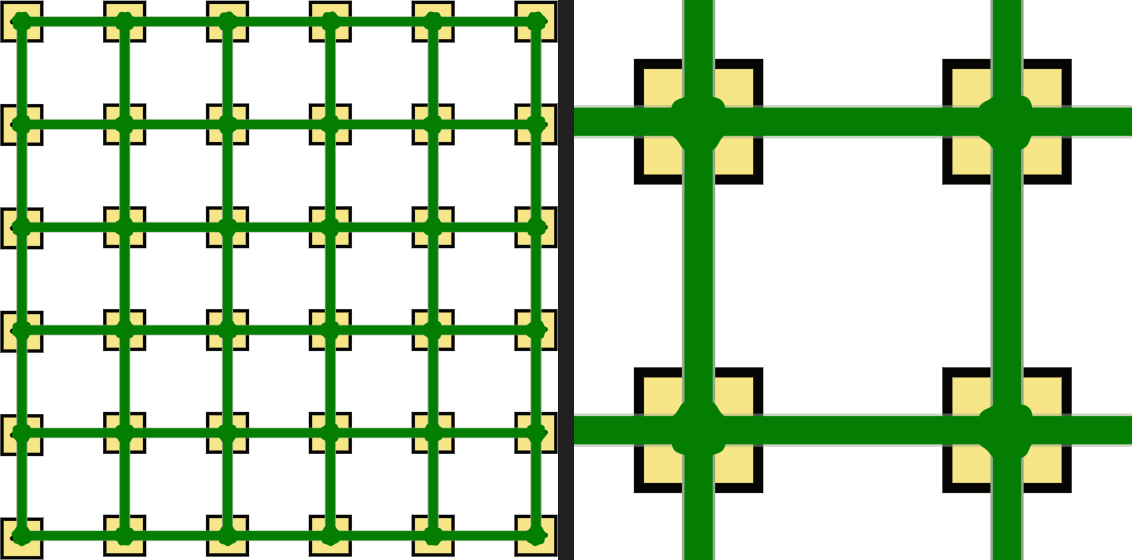
Left: the whole. Right: its middle third, enlarged.
Give the GLSL for this pattern, as a WebGL 1 fragment shader.

```glsl
precision highp float;
// A six by six lattice of thick green lines with a round dot at every node,
// laid over black-framed yellow squares. Each pixel finds its nearest node and
// layers distance functions; the first column of squares sags slightly.
uniform vec2 u_resolution;

// Lengths are fractions of the canvas height.
const float LAST_NODE = 5.0;
const float SPACING = 0.1836;
const vec2 FIRST_NODE = vec2(0.0391, 0.0434);
const vec2 BOX_HALF = vec2(0.0385, 0.0374);
const float FRAME_WIDTH = 0.0060;
const float LINE_HALF = 0.0084;
const float FRINGE_WIDTH = 0.0015;
const float DOT_RADIUS = 0.0178;
const float DOT_WOBBLE = 0.0009;
const float COLUMN_SAG = 0.0010;
const vec2 FLECK_OFFSET = vec2(0.0165, 0.0005);
const vec2 FLECK_HALF = vec2(0.0048, 0.0045);

const vec3 PAPER = vec3(1.0);
const vec3 GREEN = vec3(0.01, 0.495, 0.01);
const vec3 YELLOW = vec3(0.97, 0.90, 0.53);
const vec3 BLACK = vec3(0.02, 0.02, 0.015);
const vec3 FRINGE = vec3(0.59, 0.67, 0.56);
const vec3 DARK_GREEN = vec3(0.03, 0.30, 0.02);

float hash(vec2 p) {
  return fract(sin(dot(p, vec2(127.1, 311.7))) * 4375.85);
}

float boxDistance(vec2 p, vec2 halfSize) {
  vec2 d = abs(p) - halfSize;
  return length(max(d, 0.0)) + min(max(d.x, d.y), 0.0);
}

// Soft coverage of the region where the distance is negative.
float fill(float d) {
  float soft = 0.75 / u_resolution.y;
  return 1.0 - smoothstep(-soft, soft, d);
}

void main() {
  vec2 p = gl_FragCoord.xy / u_resolution.y - FIRST_NODE;
  vec2 node = clamp(floor(p / SPACING + 0.5), 0.0, LAST_NODE);
  vec2 q = p - node * SPACING;
  float firstColumn = 1.0 - step(0.5, node.x);

  // Framed square, lower in the first column toward the bottom
  float sag = firstColumn * COLUMN_SAG * (LAST_NODE - node.y);
  vec2 boxPos = q + vec2(0.0, sag);
  float box = boxDistance(boxPos, BOX_HALF);
  vec3 color = mix(PAPER, BLACK, fill(box));
  color = mix(color, YELLOW, fill(box + FRAME_WIDTH));

  // Ragged flecks that peep out on both sides of the dot
  float ragged = hash(node + 3.0) - 0.5;
  vec2 fleckPos = vec2(abs(boxPos.x), boxPos.y) - FLECK_OFFSET;
  fleckPos.y += 0.002 * ragged * sign(boxPos.x);
  float fleck = (length(fleckPos / FLECK_HALF) - 1.0) * FLECK_HALF.y;
  color = mix(color, mix(DARK_GREEN, BLACK, firstColumn), fill(fleck));

  // Lines run from the first node to the last, with a pale outer fringe
  vec2 middle = p - 0.5 * LAST_NODE * SPACING;
  float reach = 0.5 * LAST_NODE * SPACING;
  float vertical = max(abs(q.x) - LINE_HALF, abs(middle.y) - reach);
  float horizontal = max(abs(q.y) - LINE_HALF, abs(middle.x) - reach);
  float lines = min(vertical, horizontal);
  color = mix(color, FRINGE, fill(vertical - FRINGE_WIDTH));
  color = mix(color, FRINGE, 0.5 * fill(horizontal - FRINGE_WIDTH));
  color = mix(color, GREEN, fill(lines));

  // Dot with a slightly uneven rim that differs from node to node
  float angle = atan(q.y, q.x + 0.00001);
  float wobble = DOT_WOBBLE * sin(7.0 * angle + 6.28 * hash(node));
  color = mix(color, GREEN, fill(length(q) - DOT_RADIUS - wobble));

  gl_FragColor = vec4(color, 1.0);
}
```
